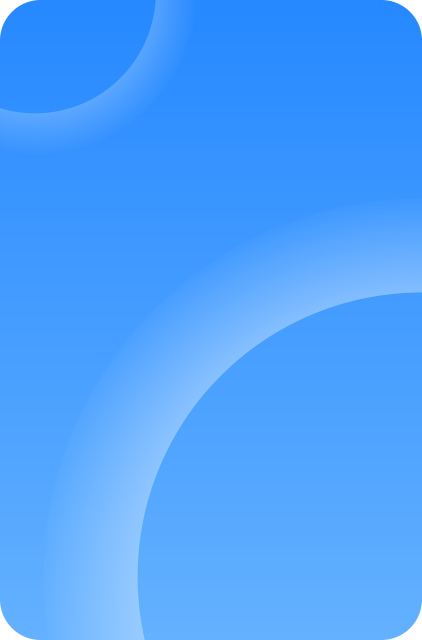
Write a Shadertoy shader that draws this background.

```glsl
// Rounded blue card with a vertical gradient and two softly glowing rings.

// Lengths are in canvas heights, with the origin at the lower left.
const vec3 PAPER = vec3(1.0);
const vec3 SKY_TOP = vec3(0.150, 0.535, 1.0);
const vec3 SKY_BOTTOM = vec3(0.390, 0.694, 1.0);
const vec3 GLOW = vec3(1.0);

const float CORNER_RADIUS = 0.0635;

const vec2 LARGE_CENTER = vec2(0.659, 0.099);
const vec2 LARGE_RADII = vec2(0.444, 0.591);    // inner, outer
const vec2 LARGE_OPACITY = vec2(0.34, 0.025);   // at inner, at outer

const vec2 SMALL_CENTER = vec2(0.0547, 1.0117);
const vec2 SMALL_RADII = vec2(0.1888, 0.2526);
const vec2 SMALL_OPACITY = vec2(0.21, 0.01);

// Antialiased coverage of the region where the signed distance is negative.
float coverage(float dist, float pixel) {
    return clamp(0.5 - dist / pixel, 0.0, 1.0);
}

float roundedBox(vec2 p, vec2 halfSize, float radius) {
    vec2 q = abs(p) - halfSize + radius;
    return length(max(q, 0.0)) + min(max(q.x, q.y), 0.0) - radius;
}

// Ring opacity, brightest at its crisp inner rim and fading outward.
float ringGlow(vec2 p, vec2 center, vec2 radii, vec2 opacity, float pixel) {
    float r = length(p - center);
    float across = clamp((r - radii.x) / (radii.y - radii.x), 0.0, 1.0);
    float band = coverage(radii.x - r, pixel) * coverage(r - radii.y, pixel);
    return band * mix(opacity.x, opacity.y, across);
}

void mainImage(out vec4 fragColor, in vec2 fragCoord) {
    float pixel = 1.0 / iResolution.y;
    vec2 p = fragCoord * pixel;
    vec2 halfSize = 0.5 * iResolution.xy * pixel;

    // Background gradient
    vec3 color = mix(SKY_BOTTOM, SKY_TOP, p.y);

    // Glowing rings
    color = mix(color, GLOW, ringGlow(p, LARGE_CENTER, LARGE_RADII, LARGE_OPACITY, pixel));
    color = mix(color, GLOW, ringGlow(p, SMALL_CENTER, SMALL_RADII, SMALL_OPACITY, pixel));

    // Rounded card corners
    float card = coverage(roundedBox(p - halfSize, halfSize, CORNER_RADIUS), pixel);
    fragColor = vec4(mix(PAPER, color, card), 1.0);
}
```
